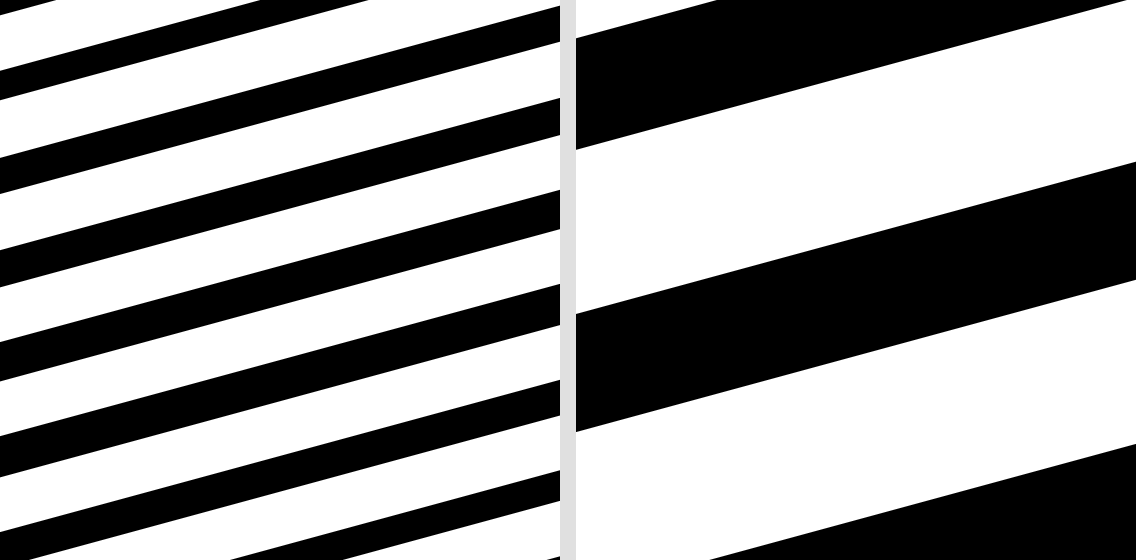
Left, the full canvas; right, a detail of the centre.
Write a three.js fragment shader that draws this pattern.

```glsl
// Black diagonal stripes on white, rising gently from left to right.
// Stripes are stacked from the top-left corner downwards along a slanted depth axis;
// each has its own thickness, swelling towards the middle, with near-even gaps.

varying vec2 vUv;

const vec3 PAPER = vec3(1.0);
const vec3 INK = vec3(0.0);
const float SLOPE = 0.272;         // rise of the stripes per unit across
const float FIRST_EDGE = -0.0247;  // depth at which the first stripe begins

// Vertical thickness of each stripe, and of the gap below it, from the top down
const vec4 UPPER_STRIPES = vec4(0.0521, 0.0527, 0.0645, 0.0664);
const vec4 UPPER_GAPS = vec4(0.0990, 0.1029, 0.1003, 0.0977);
const vec4 LOWER_STRIPES = vec4(0.0703, 0.0736, 0.0638, 0.0547);
const vec4 LOWER_GAPS = vec4(0.0977, 0.0977, 0.0977, 0.0990);

// Smoothed step: 0 above the edge, 1 below it
float pastEdge(float depth, float edge, float blur) {
  return clamp((depth - edge) / blur + 0.5, 0.0, 1.0);
}

// Adds four stripes and moves the edge to the start of the next one
void addStripes(vec4 stripes, vec4 gaps, float depth, float blur,
                inout float edge, inout float coverage) {
  for (int i = 0; i < 4; i++) {
    coverage += pastEdge(depth, edge, blur);
    edge += stripes[i];
    coverage -= pastEdge(depth, edge, blur);
    edge += gaps[i];
  }
}

void main() {
  // Distance down from the top edge, sheared along the stripes
  float depth = 1.0 - vUv.y + SLOPE * vUv.x;
  float blur = max(length(vec2(dFdx(depth), dFdy(depth))), 1e-5);

  float edge = FIRST_EDGE;
  float coverage = 0.0;
  addStripes(UPPER_STRIPES, UPPER_GAPS, depth, blur, edge, coverage);
  addStripes(LOWER_STRIPES, LOWER_GAPS, depth, blur, edge, coverage);

  // The last stripe runs off the lower right corner
  coverage += pastEdge(depth, edge, blur);

  gl_FragColor = vec4(mix(PAPER, INK, clamp(coverage, 0.0, 1.0)), 1.0);
}
```
